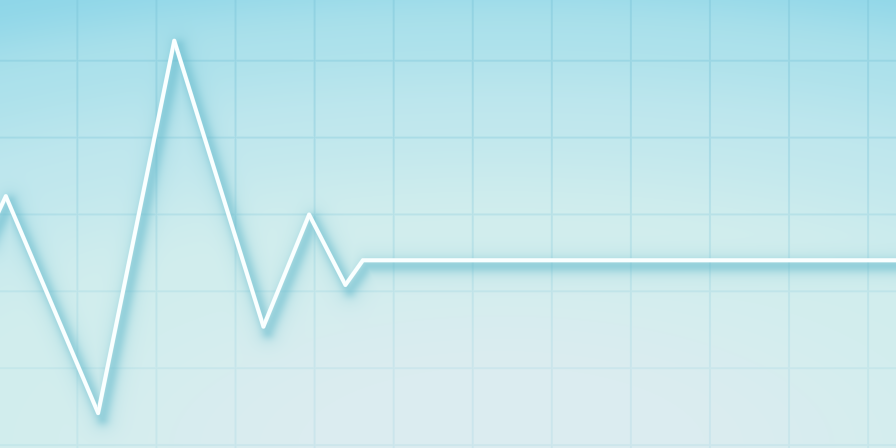
A Shadertoy shader for this background:

```glsl
const vec3 PALE = vec3(0.86, 0.925, 0.94);
const vec3 MINT = vec3(0.82, 0.93, 0.93);
const vec3 AQUA = vec3(0.75, 0.905, 0.93);
const vec3 SKY = vec3(0.67, 0.88, 0.92);
const vec3 DEEP = vec3(0.56, 0.84, 0.91);
const vec3 GRID_TINT = vec3(0.47, 0.76, 0.84);
const vec3 SHADOW_TINT = vec3(0.40, 0.73, 0.80);
const vec3 TRACE_WHITE = vec3(0.98, 1.0, 1.0);

const int POINTS = 9;
const vec2 PULSE[POINTS] = vec2[](
    vec2(-0.03, 0.47), vec2(0.013, 0.562), vec2(0.219, 0.078),
    vec2(0.389, 0.909), vec2(0.588, 0.271), vec2(0.690, 0.521),
    vec2(0.771, 0.364), vec2(0.810, 0.419), vec2(2.2, 0.419));

float segmentDistance(vec2 p, vec2 a, vec2 b) {
    vec2 ab = b - a;
    float t = clamp(dot(p - a, ab) / dot(ab, ab), 0.0, 1.0);
    return length(p - a - ab * t);
}

float pulseDistance(vec2 p) {
    float nearest = 10.0;
    for (int i = 0; i < POINTS - 1; i++) {
        nearest = min(nearest, segmentDistance(p, PULSE[i], PULSE[i + 1]));
    }
    return nearest;
}

// Pale glow at the lower centre, deepening towards the upper corners
vec3 backdrop(vec2 p, vec2 centre) {
    float d = length((p - centre) * vec2(0.4, 1.0));
    vec3 color = mix(PALE, MINT, smoothstep(0.12, 0.48, d));
    color = mix(color, AQUA, smoothstep(0.48, 0.76, d));
    color = mix(color, SKY, smoothstep(0.72, 0.95, d));
    return mix(color, DEEP, smoothstep(0.92, 1.10, d));
}

// Coverage of evenly repeated lines along one axis
float gridLine(float x, float offset, float spacing, float halfWidth, float blur) {
    float d = abs(fract((x - offset) / spacing + 0.5) - 0.5) * spacing;
    return 1.0 - smoothstep(halfWidth - blur, halfWidth + blur, d);
}

float softGlow(float d, float radius) {
    return exp(-d * d / (radius * radius));
}

void mainImage(out vec4 fragColor, in vec2 fragCoord) {
    vec2 p = fragCoord / iResolution.y;
    float pixel = 1.0 / iResolution.y;
    vec3 color = backdrop(p, vec2(1.12, 0.0));

    // Grid, fading towards the bottom
    float blur = max(0.7 * pixel, 0.0015);
    float columns = gridLine(p.x, 0.1727, 0.1765, 0.0022, blur);
    float rows = gridLine(p.y, 0.0065, 0.1716, 0.0022, blur);
    float gridStrength = mix(0.16, 0.40, smoothstep(0.1, 0.95, p.y));
    color = mix(color, GRID_TINT, max(columns, rows * 0.9) * gridStrength);

    // Soft shadow to the lower right of the trace
    float shadowDistance = pulseDistance(p - vec2(0.010, -0.012));
    float shadow = 0.42 * softGlow(shadowDistance, 0.016)
                 + 0.14 * softGlow(shadowDistance, 0.036);
    color = mix(color, SHADOW_TINT, shadow);

    // Pulse trace
    float traceDistance = pulseDistance(p);
    float trace = 1.0 - smoothstep(0.0046 - 0.7 * pixel, 0.0046 + 0.7 * pixel, traceDistance);
    color = mix(color, TRACE_WHITE, trace);

    fragColor = vec4(color, 1.0);
}
```
